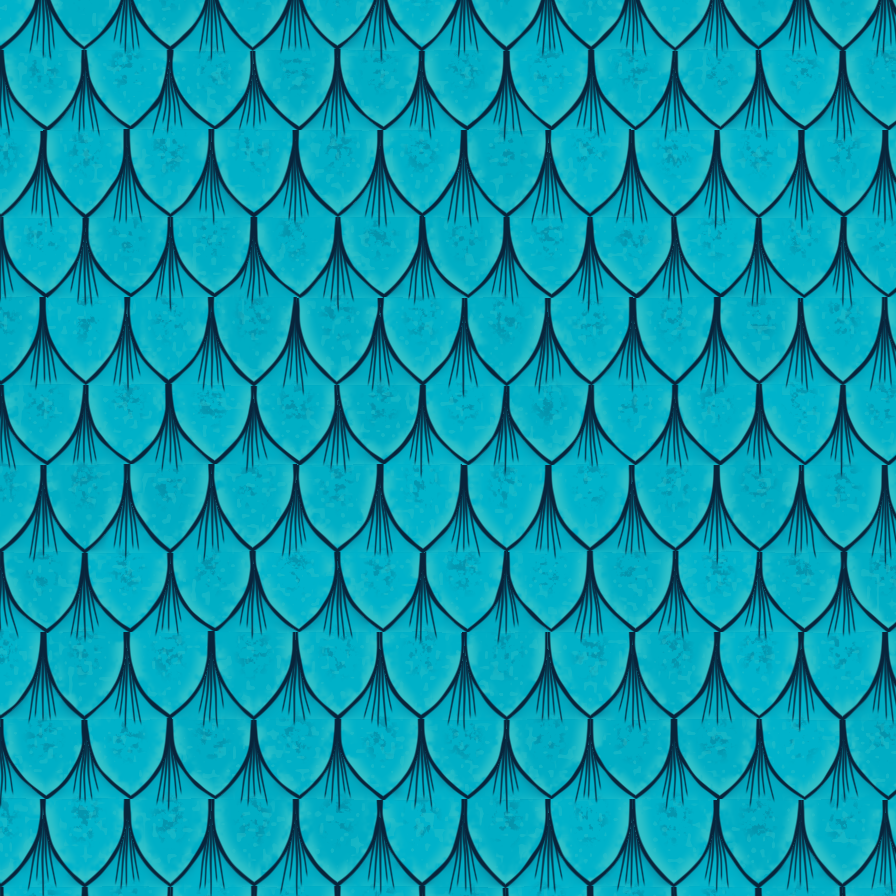
This pattern is drawn by a three.js fragment shader. Its source:

```glsl
varying vec2 vUv;

const vec3 BASE = vec3(0.0, 0.69, 0.78);
const vec3 LIGHT = vec3(0.19, 0.755, 0.785);
const vec3 SHADE = vec3(0.02, 0.51, 0.61);
const vec3 INK = vec3(0.03, 0.14, 0.23);

float hash(vec2 p) {
  vec3 q = fract(p.xyx * vec3(0.1031, 0.1030, 0.0973));
  q += dot(q, q.yzx + 33.33);
  return fract((q.x + q.y) * q.z);
}

float noise(vec2 p) {
  vec2 i = floor(p);
  vec2 f = fract(p);
  f = f * f * (3.0 - 2.0 * f);
  float low = mix(hash(i), hash(i + vec2(1.0, 0.0)), f.x);
  float high = mix(hash(i + vec2(0.0, 1.0)), hash(i + 1.0), f.x);
  return mix(low, high, f.y);
}

float blotches(vec2 p) {
  return 0.55 * noise(p) + 0.3 * noise(p * 2.3 + 7.1) + 0.15 * noise(p * 5.1 + 3.7);
}

float stroke(float dist, float halfWidth, float soft) {
  return 1.0 - smoothstep(halfWidth - soft, halfWidth + soft, abs(dist));
}

// Alternate rows sit half a column across
float rowShift(float row) {
  return 0.5 * mod(row, 2.0);
}

// Signed distance to the curved side, t = height above the tip
float sideDistance(float d, float t) {
  float rest = 1.0 - t;
  float slope = 1.4 * pow(rest, 1.8);
  float halfWidth = 0.5 * (1.0 - pow(rest, 2.8));
  return (abs(d) - halfWidth) / sqrt(1.0 + slope * slope);
}

// Thin ribs spreading down from the covered top of a scale
float ribs(vec2 local, vec2 id) {
  float ink = 0.0;
  float spread = pow(max(2.0 - local.y, 0.0) / 1.15, 1.2);
  for (int i = -2; i <= 2; i++) {
    float k = float(i);
    float jitter = hash(id + vec2(k * 7.0 + 20.0, 41.0));
    float foot = k * 0.095 + (jitter - 0.5) * 0.045;
    float stop = 0.82 + 0.05 * abs(k) + 0.22 * hash(id + vec2(63.0, k * 5.0 + 30.0));
    float width = mix(0.008, 0.014, smoothstep(stop, stop + 0.6, local.y));
    float line = stroke(local.x - foot * spread, width, 0.011);
    ink = max(ink, line * smoothstep(stop - 0.03, stop + 0.06, local.y));
  }
  return ink;
}

// Painted surface with a pale rim, speckles and a shaded top
vec3 paintScale(vec2 local, vec2 id, vec2 p, float side) {
  float patchy = blotches(p * 5.0 + 11.0);
  float grain = blotches(p * 15.0 + 29.0);
  vec3 color = BASE * (0.98 + 0.04 * hash(id + 90.0));

  float exposed = 1.0 - smoothstep(0.8, 1.15, local.y);
  float rim = smoothstep(-0.24, -0.04, side) * exposed;
  color = mix(color, LIGHT, rim * smoothstep(0.28, 0.6, patchy));

  vec2 heart = (local - vec2(0.0, 0.78)) / vec2(0.25, 0.36);
  float center = 1.0 - smoothstep(0.3, 1.1, length(heart));
  color = mix(color, SHADE, 0.6 * center * smoothstep(0.5, 0.72, grain));

  float flecks = smoothstep(0.72, 0.84, noise(p * 17.0 + 53.0));
  color = mix(color, LIGHT, 0.4 * flecks * exposed);

  float covered = smoothstep(0.98, 1.05, local.y);
  float contact = exp(-max(side, 0.0) / 0.055) * covered;
  float smudge = 0.35 + 0.65 * hash(id + 17.0) * smoothstep(0.3, 0.65, patchy);
  color = mix(color, SHADE, contact * smudge);
  color = mix(color, SHADE * 0.8, 0.75 * smoothstep(1.25, 1.75, local.y));
  return color;
}

void main() {
  vec2 p = vUv * vec2(10.64, 10.71) - vec2(0.011, 0.11);
  vec2 wobble = vec2(noise(p * 3.0 + 50.0), noise(p * 3.0 + 80.0)) - 0.5;
  p += wobble * 0.025;

  // Odd rows hang slightly higher and lean to the right at the tip
  p.y -= 0.05 * (1.0 - abs(mod(p.y, 2.0) - 1.0));
  float row = floor(p.y);
  float t = p.y - row;
  float lean = 0.045 * mod(row, 2.0) * (1.0 - t) * (1.0 - t);

  float x = p.x - rowShift(row) - lean;
  float column = floor(x + 0.5);
  vec2 local = vec2(x - column, t);
  vec2 id = vec2(column, row);
  float side = sideDistance(local.x, t);

  // The gap between two scales shows the row beneath
  if (side > 0.0) {
    float underX = p.x - rowShift(row - 1.0);
    float underColumn = floor(underX + 0.5);
    local = vec2(underX - underColumn, t + 1.0);
    id = vec2(underColumn, row - 1.0);
  }

  vec3 color = paintScale(local, id, p, side);
  color = mix(color, INK, 0.85 * ribs(local, id));

  float outlineWidth = 0.021 + 0.012 * (noise(p * 6.0 + 31.0) - 0.5);
  color = mix(color, INK, stroke(side + 0.014, outlineWidth, 0.013));
  gl_FragColor = vec4(color, 1.0);
}
```
